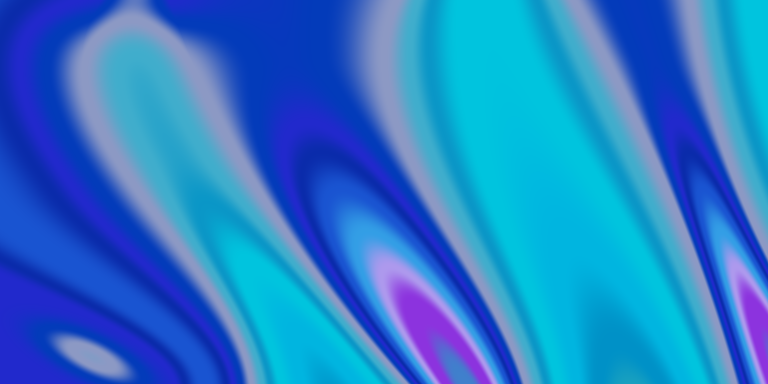
This background is drawn by a Shadertoy shader. Its source:

```glsl
// Soft silky folds: slanted cyan ridges and violet-hearted blue troughs.
#define TROUGH_DEPTH 0.87
#define TROUGH_BASE 0.18
#define LEFT_DEPTH 0.46
#define LEFT_REST 0.26
#define TIP_FADE 0.28
#define GLINT 0.32

const float PI = 3.14159265;

// Cubic fold boundary: horizontal position at depth v below the top
float edge(float v, vec4 c) {
    return c.x + v * (c.y + v * (c.z + v * c.w));
}

// Rounded cross-section, zero at both boundaries
float arch(float x, float left, float right) {
    return sin(PI * clamp((x - left) / (right - left), 0.0, 1.0));
}

float gauss(vec2 q) {
    return exp(-dot(q, q));
}

// Signed height: ridges are positive, troughs negative
float foldHeight(float x, float v) {
    float e0 = edge(v, vec4(0.265, -0.683, 2.414, -1.343));
    float e1 = edge(v, vec4(0.44, 0.34, 0.28, 0.0));
    float e2 = edge(v, vec4(1.03, -0.436, 1.595, -0.822));
    float e3 = edge(v, vec4(1.497, 0.57, -0.15, 0.0));
    float e4 = edge(v, vec4(1.795, 0.12, 0.28, 0.0));
    float trough = -TROUGH_BASE - TROUGH_DEPTH * smoothstep(0.15, 1.05, v);
    float h;

    if (x < e0) {
        // Fan narrowing towards the bottom
        float s = (e0 - x) / mix(0.42, 0.12, smoothstep(0.5, 1.0, v));
        h = s < 1.0 ? -LEFT_DEPTH * sin(0.5 * PI * s)
                    : -mix(LEFT_DEPTH, LEFT_REST, smoothstep(1.0, 1.8, s));
    } else if (x < e1) {
        h = (0.22 + 0.1 * v + 0.55 * smoothstep(0.4, 1.1, v)) * arch(x, e0, e1);
    } else if (x < e2) {
        h = trough * arch(x, e1, e2);
    } else if (x < e3) {
        h = (0.52 + 0.5 * v * v) * arch(x, e2, e3);
    } else if (x < e4) {
        h = trough * arch(x, e3, e4);
    } else {
        h = 0.55 * arch(x, e4, e4 + 0.45);
    }

    // Close the tip of the first ridge, then add the pale glint at lower left
    h -= TIP_FADE * gauss(vec2((x - 0.36) / 0.2, v / 0.1));
    vec2 axis = vec2(0.9, 0.436);
    vec2 d = vec2(x, v) - vec2(0.24, 0.93);
    vec2 local = vec2(dot(d, axis), dot(d, vec2(-axis.y, axis.x)));
    return h + GLINT * gauss(local / vec2(0.14, 0.048));
}

// Blend to the next colour stop
void stop(inout vec3 c, vec3 next, float from, float to, float h) {
    c = mix(c, next, smoothstep(from, to, h));
}

vec3 silkColor(float h) {
    vec3 c = vec3(0.25, 0.50, 0.80);                        // steel core
    stop(c, vec3(0.55, 0.20, 0.87), -1.03, -0.93, h);       // violet
    stop(c, vec3(0.68, 0.60, 0.93), -0.86, -0.75, h);       // lavender
    stop(c, vec3(0.20, 0.62, 0.90), -0.75, -0.62, h);       // sky
    stop(c, vec3(0.10, 0.33, 0.82), -0.62, -0.46, h);       // blue
    stop(c, vec3(0.04, 0.17, 0.67), -0.46, -0.34, h);       // navy
    stop(c, vec3(0.13, 0.16, 0.80), -0.34, -0.26, h);       // indigo
    stop(c, vec3(0.01, 0.23, 0.73), -0.26, -0.16, h);       // royal
    stop(c, vec3(0.55, 0.60, 0.77), -0.15, 0.0, h);         // pearl
    stop(c, vec3(0.25, 0.68, 0.80), 0.02, 0.20, h);         // mist
    stop(c, vec3(0.04, 0.59, 0.78), 0.20, 0.32, h);         // teal
    stop(c, vec3(0.00, 0.77, 0.87), 0.32, 0.47, h);         // cyan
    stop(c, vec3(0.00, 0.71, 0.88), 0.50, 0.70, h);         // azure
    stop(c, vec3(0.00, 0.57, 0.78), 0.73, 0.90, h);         // deep teal
    stop(c, vec3(0.10, 0.63, 0.75), 0.93, 1.03, h);         // sea green
    return c;
}

void mainImage(out vec4 fragColor, in vec2 fragCoord) {
    vec2 p = fragCoord / iResolution.y;
    fragColor = vec4(silkColor(foldHeight(p.x, 1.0 - p.y)), 1.0);
}
```
